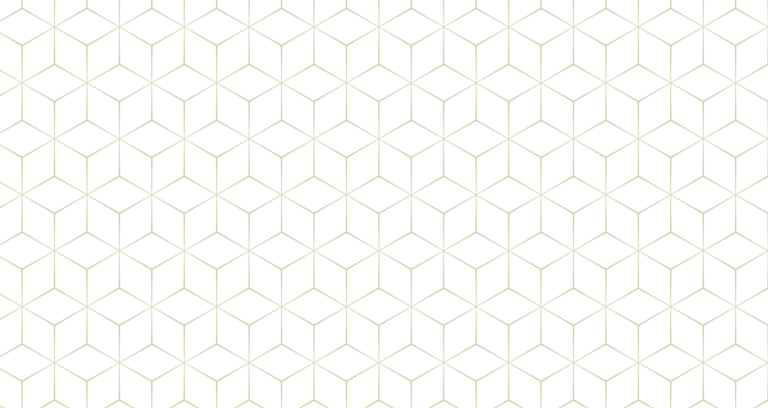
Reproduce this pattern procedurally as a Shadertoy shader.

```glsl
// Rhombille lattice of fine gold lines on white, read as stacked cubes.
// Each point finds its nearest six-armed star in a hexagonal lattice, then
// gathers three tent-filtered strokes through it that swell towards the joints.

const float PI = 3.14159265;
const float SPACING = 0.1590;                // star to star, in canvas heights
const float VERTICAL_SQUEEZE = 0.996;        // lattice height against regular
const vec2 STAR_ORIGIN = vec2(-0.2511, 0.0225); // one star, from canvas centre
const float STAR_HALF_WIDTH = 0.00085;
const float JOINT_HALF_WIDTH = 0.0018;
const float WIDTH_VARIATION = 0.04;
const float FILTER_PIXELS = 1.0;             // tent radius; 1 keeps ink constant
const vec3 PAPER = vec3(1.0);
const vec3 STAR_GOLD = vec3(0.85, 0.82, 0.68);
const vec3 JOINT_GOLD = vec3(0.83, 0.79, 0.66);

float hash(vec2 p) {
    return fract(sin(dot(p, vec2(127.1, 311.7))) * 43758.5453);
}

// Returns the offset from the nearest star in xy and the star's index in zw.
vec4 nearestStar(vec2 p) {
    vec2 period = SPACING * vec2(1.0, sqrt(3.0));
    vec2 evenId = floor(p / period + 0.5);
    vec2 oddId = floor(p / period) + 0.5;
    vec2 evenOffset = p - evenId * period;
    vec2 oddOffset = p - oddId * period;
    return dot(evenOffset, evenOffset) < dot(oddOffset, oddOffset)
        ? vec4(evenOffset, evenId) : vec4(oddOffset, oddId);
}

// Running integral of a unit tent.
float tentIntegral(float x) {
    float u = clamp(x, -1.0, 1.0);
    return 0.5 + u - 0.5 * u * abs(u);
}

// Tent-filtered coverage of a band around zero.
float bandCoverage(float dist, float halfWidth, float radius) {
    return tentIntegral((dist + halfWidth) / radius)
         - tentIntegral((dist - halfWidth) / radius);
}

void mainImage(out vec4 fragColor, in vec2 fragCoord) {
    vec2 p = (fragCoord - 0.5 * iResolution.xy) / iResolution.y - STAR_ORIGIN;
    p.y /= VERTICAL_SQUEEZE;
    float radius = FILTER_PIXELS / iResolution.y;
    vec4 star = nearestStar(p);
    float armLength = SPACING / sqrt(3.0);

    // Three strokes cross at the star, at 30, 90 and 150 degrees
    float bare = 1.0;
    for (int i = 0; i < 3; i++) {
        float angle = (float(i) + 0.5) * PI / 3.0;
        vec2 axis = vec2(cos(angle), sin(angle));
        float along = dot(star.xy, axis) / armLength;
        float across = dot(star.xy, vec2(-axis.y, axis.x));

        // Taper, with slight differences from arm to arm
        float arm = float(i) + (along < 0.0 ? 3.0 : 0.0);
        float variation = hash(star.zw * 2.0 + arm * vec2(17.3, 5.9)) - 0.5;
        float taper = clamp(abs(along), 0.0, 1.0);
        float halfWidth = mix(STAR_HALF_WIDTH, JOINT_HALF_WIDTH, taper);
        halfWidth *= 1.0 + WIDTH_VARIATION * variation;
        bare *= 1.0 - bandCoverage(across, halfWidth, radius);
    }

    float reach = clamp(length(star.xy) / armLength, 0.0, 1.0);
    vec3 gold = mix(STAR_GOLD, JOINT_GOLD, reach);
    fragColor = vec4(mix(PAPER, gold, 1.0 - bare), 1.0);
}
```
